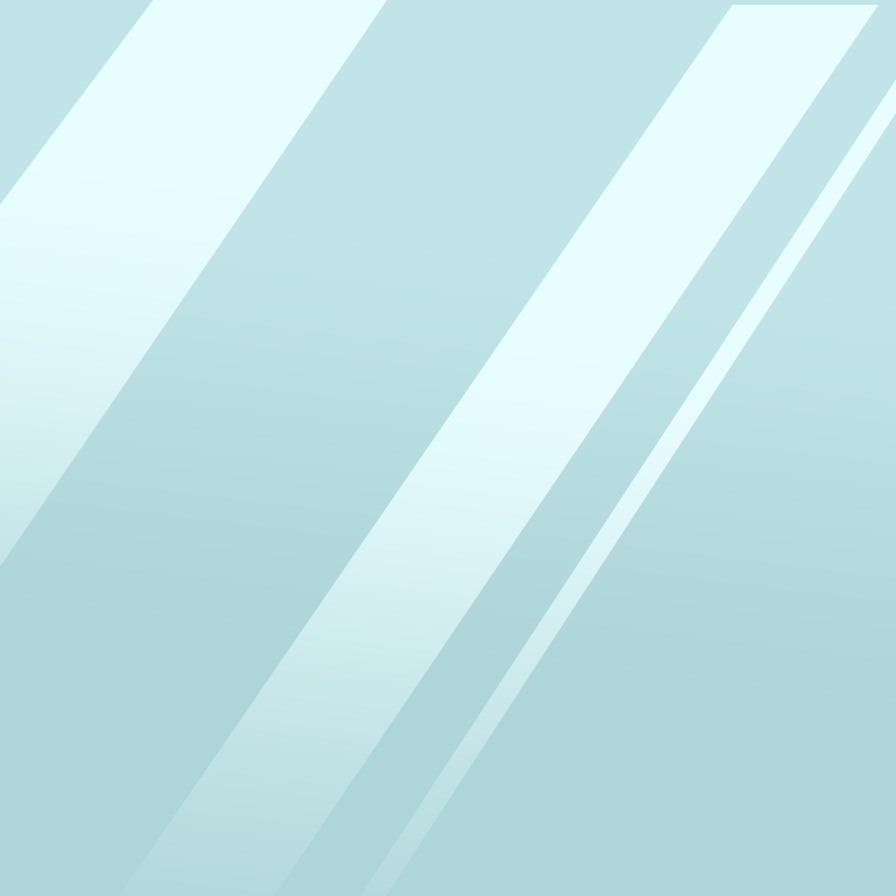
Give the GLSL for this background, as a WebGL 1 fragment shader.

```glsl
precision highp float;

uniform vec2 u_resolution;

// Soft coverage of a signed distance, positive inside
float cover(float dist) {
    return clamp(dist * u_resolution.y + 0.5, 0.0, 1.0);
}

// Signed distance to a slanted edge; x = top - slope * y, positive on its right
float edge(vec2 p, float top, float slope) {
    return (p.x - top + slope * p.y) / sqrt(1.0 + slope * slope);
}

// Slanted band between two edges, each given as (top, slope)
float band(vec2 p, vec2 left, vec2 right) {
    float inside = min(edge(p, left.x, left.y), -edge(p, right.x, right.y));
    return cover(inside);
}

void main() {
    // Unit canvas with y measured downward from the top
    vec2 p = gl_FragCoord.xy / u_resolution;
    p.y = 1.0 - p.y;

    // Slightly tilted depth shared by all gradients
    float depth = p.y - 0.12 * p.x;

    // Glass base
    vec3 paleTeal = vec3(0.753, 0.894, 0.910);
    vec3 deepTeal = vec3(0.682, 0.835, 0.847);
    vec3 color = mix(paleTeal, deepTeal, smoothstep(0.17, 0.73, depth));

    // Reflections: wide corner band, middle band, thin streak
    float corner = band(p, vec2(0.171, 0.749), vec2(0.432, 0.683));
    float middle = band(p, vec2(0.821, 0.688), vec2(0.984, 0.678));
    float streak = band(p, vec2(1.058, 0.656), vec2(1.082, 0.651));
    middle *= cover(p.y - 0.0055);

    // The reflections fade out downward
    float cornerFade = 1.0 - smoothstep(0.12, 0.97, depth);
    float mainFade = 1.0 - smoothstep(0.26, 1.146, depth);
    float shine = max(corner * cornerFade, max(middle, streak) * mainFade);

    vec3 shineColor = vec3(0.910, 0.992, 1.0);
    gl_FragColor = vec4(mix(color, shineColor, shine), 1.0);
}
```
